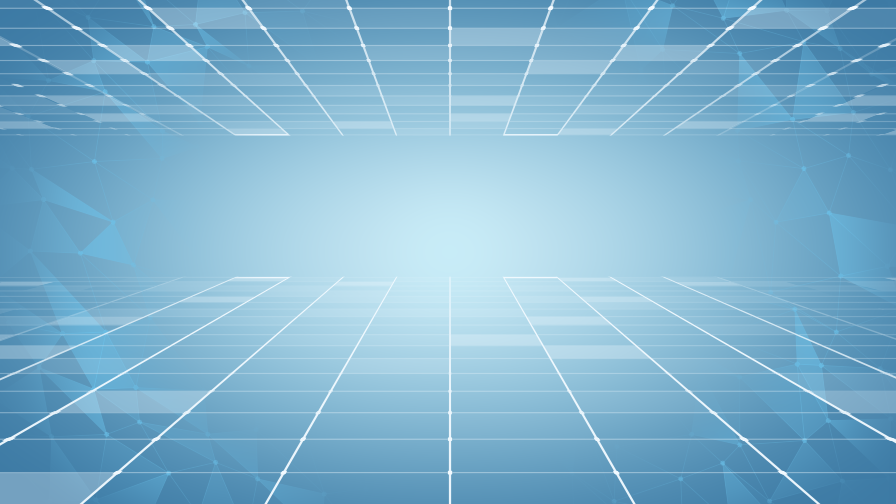
A Shadertoy shader for this background:

```glsl
// A pale blue studio backdrop: an oval glow between a tiled floor and ceiling.
// Both planes are ruled in perspective with lit tiles; a faint ring of
// jittered triangle mesh floats over them at the left and right.

const vec3 LIGHT = vec3(0.77, 0.90, 0.95);
const vec3 DARK = vec3(0.24, 0.48, 0.645);
const vec3 GLOW = vec3(0.79, 0.94, 0.98);
const vec3 MESH = vec3(0.42, 0.77, 0.93);
const vec3 WHITE = vec3(0.95, 0.98, 1.0);
const float AXIS_X = 0.004;        // centre line of both planes
const float GLOW_REACH = 0.12;
const float OVAL_REACH = 1.38;     // 1.0 touches the canvas sides
const float LINE_HALF = 0.0013;
const float PANEL_ALPHA = 0.30;
const float FAINT_ALPHA = 0.12;
const float MESH_CELL = 0.105;
const vec2 RING_AXES = vec2(0.74, 0.50);
const float RING_WIDTH = 0.15;

// Phase of the lit tile in each row, repeating every six columns; N is unlit.
const float N = 0.5;
const float FLOOR_LIT[18] = float[18](-3., N, N, 3., N, N, 1., 0., N, 1., N, N, 2., N, N, 4., 2., N);
const float CEILING_LIT[18] = float[18](-3., 0., 2., 1., N, N, 0., N, 0., 4., 2., N, N, N, N, N, N, N);

struct Plane {
    float vanishY, side, slope;       // side: -1 below, +1 above the vanishing point
    float nearDepth, rowStep, farRow;
    float lineAlpha;
};
const Plane FLOOR = Plane(0.634, -1.0, 0.577, 1.749, 0.2295, 16.0, 0.95);
const Plane CEILING = Plane(0.444, 1.0, 0.370, 2.0, 0.147, 10.0, 0.75);

float hash(vec2 p) {
    return fract(sin(dot(p, vec2(127.1, 311.7))) * 43758.55);
}

float stroke(float d, float halfWidth, float px) {
    return 1.0 - smoothstep(halfWidth - 0.5 * px, halfWidth + 0.8 * px, d);
}

// Tiles, rules, crossing dots and far caps of one plane.
vec3 drawPlane(vec3 color, vec2 p, Plane s, float lit[18], float px) {
    float h = s.side * (p.y - s.vanishY);
    if (h < 0.1) return color;
    float col = (p.x - AXIS_X) / (s.slope * h);
    float row = (1.0 / h - s.nearDepth) / s.rowStep;
    float farH = 1.0 / (s.nearDepth + s.farRow * s.rowStep);
    float inside = smoothstep(-px, px, h - farH + LINE_HALF);
    vec2 cell = floor(vec2(col, row));

    float slant = s.slope * col;
    float dCol = abs(fract(col + 0.5) - 0.5) * s.slope * h / sqrt(1.0 + slant * slant);
    float rowH = 1.0 / (s.nearDepth + floor(row + 0.5) * s.rowStep);
    float dRow = abs(h - rowH);

    // Tiles
    int index = int(clamp(cell.y + 1.0, 0.0, 17.0));
    float chosen = step(mod(cell.x - lit[index] + 0.05, 6.0), 0.1);
    chosen *= step(-1.0, cell.y) * (1.0 - step(s.farRow, cell.y));
    float faint = smoothstep(0.6, 1.0, hash(cell + s.side * 17.0));
    float panel = max(chosen * PANEL_ALPHA, faint * FAINT_ALPHA);
    panel *= smoothstep(0.0, px, dCol) * smoothstep(0.0, px, dRow);
    color = mix(color, WHITE, panel * inside);

    // Rules fade toward the sides and the distance
    float sideFade = 1.0 - smoothstep(3.2, 6.0, abs(col));
    float nearness = smoothstep(0.12, 0.55, h);
    float columns = stroke(dCol, LINE_HALF * (0.5 + nearness), px) * s.lineAlpha * sideFade;
    float rows = stroke(dRow, LINE_HALF * 0.6, px) * mix(0.10, 0.42, nearness);
    float dots = stroke(length(vec2(dCol, dRow)), 0.0045 * nearness, px) * nearness;
    float capped = step(mod(cell.x - 0.95, 5.0), 0.1);
    float cap = stroke(abs(h - farH), LINE_HALF, px) * capped * sideFade;
    return mix(color, WHITE, max(max(columns, rows), max(dots, cap)) * inside);
}

vec2 meshNode(vec2 id) {
    return (id + 0.8 * vec2(hash(id), hash(id + 41.3))) * MESH_CELL;
}

float segment(vec2 p, vec2 a, vec2 b) {
    vec2 e = b - a, q = p - a;
    return length(q - e * clamp(dot(q, e) / dot(e, e), 0.0, 1.0));
}

float cross2(vec2 a, vec2 b) { return a.x * b.y - a.y * b.x; }

float triangle(vec2 p, vec2 a, vec2 b, vec2 c, float px) {
    float turn = sign(cross2(b - a, c - a));
    float d = min(cross2(b - a, p - a) / length(b - a), cross2(c - b, p - b) / length(c - b));
    d = turn > 0.0 ? min(d, cross2(a - c, p - c) / length(a - c))
      : min(min(-cross2(b - a, p - a) / length(b - a), -cross2(c - b, p - b) / length(c - b)),
            -cross2(a - c, p - c) / length(a - c));
    return smoothstep(-px, px, d);
}

// Opacity of the triangle mesh: filled facets, thin edges and round nodes.
float mesh(vec2 p, float px) {
    vec2 home = floor(p / MESH_CELL);
    float fill = 0.0, edges = 0.0, nodes = 0.0;
    for (int j = -1; j <= 1; j++)
    for (int i = -1; i <= 1; i++) {
        vec2 id = home + vec2(i, j);
        vec2 a = meshNode(id), b = meshNode(id + vec2(1, 0));
        vec2 c = meshNode(id + vec2(0, 1)), d = meshNode(id + vec2(1, 1));
        fill += triangle(p, a, b, c, px) * smoothstep(0.45, 1.0, hash(id + 7.7)) * 0.5;
        fill += triangle(p, b, c, d, px) * smoothstep(0.45, 1.0, hash(id + 3.1)) * 0.5;
        float e = min(segment(p, a, b), min(segment(p, a, c), segment(p, b, c)));
        edges = max(edges, stroke(e, 0.0004, px));
        nodes = max(nodes, stroke(length(p - a), 0.0045, px));
    }
    return min(fill + 0.28 * edges + 0.5 * nodes, 0.75);
}

void mainImage(out vec4 fragColor, in vec2 fragCoord) {
    float px = 1.0 / iResolution.y;
    vec2 p = vec2(fragCoord.x - 0.5 * iResolution.x, fragCoord.y) * px;
    vec2 oval = 2.0 * fragCoord / iResolution.xy - 1.0;

    // Oval gradient and central glow
    float t = smoothstep(0.0, OVAL_REACH, length(oval));
    vec3 color = mix(LIGHT, DARK, t) + vec3(0.0, 0.08, 0.08) * t * (1.0 - t);
    float glowD = length(p - vec2(AXIS_X, 0.5)) / GLOW_REACH;
    color = mix(color, GLOW, 0.6 * exp(-glowD * glowD));

    // Mesh ring, strongest at the sides
    vec2 ring = abs(p - vec2(0.02, 0.5)) / RING_AXES;
    float radius = pow(dot(ring * ring, ring * ring), 0.25);
    float band = (radius - 0.97) / RING_WIDTH;
    float ringMask = exp(-band * band) * smoothstep(0.2, 0.75, ring.x);
    color = mix(color, MESH, mesh(p, px) * ringMask);

    color = drawPlane(color, p, FLOOR, FLOOR_LIT, px);
    color = drawPlane(color, p, CEILING, CEILING_LIT, px);
    fragColor = vec4(color, 1.0);
}
```
